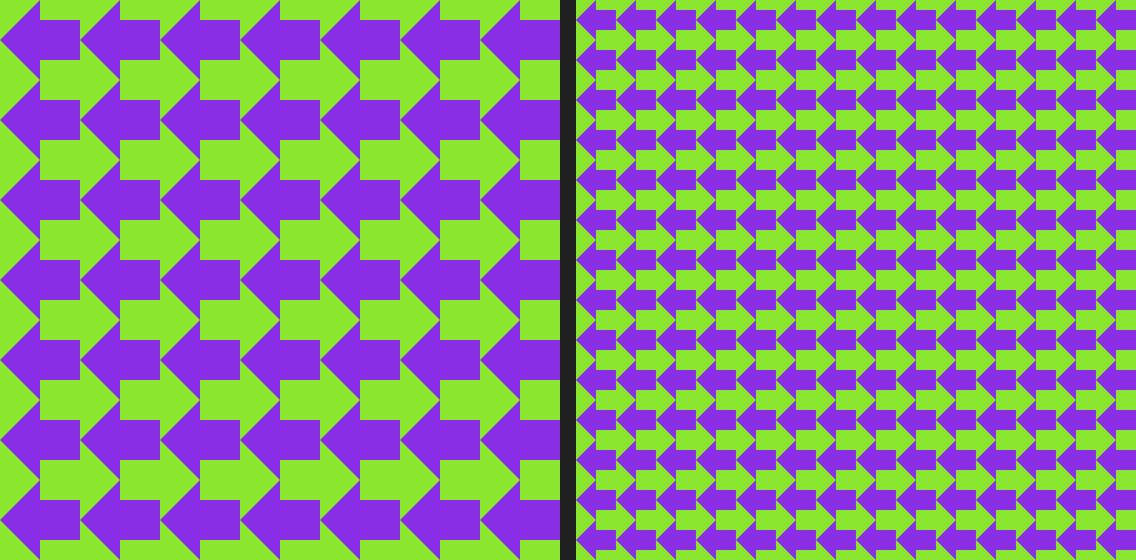
Left, the tile; right, the same tile 2 across and 2 down.
This pattern is drawn by a WebGL 2 fragment shader. Its source:

```glsl
#version 300 es
precision highp float;
// Interlocking arrows: a square grid of violet arrows pointing left, whose
// gaps form equal green arrows pointing right. Each arrow is the union of a
// triangle and a box distance; neighbouring cells are joined so it tiles.

#define REPEATS 7.0
#define HEAD_LENGTH 0.5
#define SHAFT_HALF_WIDTH 0.25
#define ARROW_COLOR vec3(0.54, 0.18, 0.90)
#define GAP_COLOR vec3(0.54, 0.90, 0.18)

uniform vec2 u_resolution;
out vec4 fragColor;

// Signed distance to a left-pointing arrow, tip at the origin, length 1.
float arrowDistance(vec2 p) {
    p.y = abs(p.y);
    float head = max(p.x - HEAD_LENGTH, (p.y - p.x) * inversesqrt(2.0));
    // The shaft starts inside the head, so the join leaves no inner edge.
    float shaftStart = 0.6 * HEAD_LENGTH;
    float shaft = max(max(shaftStart - p.x, p.x - 1.0), p.y - SHAFT_HALF_WIDTH);
    return min(head, shaft);
}

// Nearest arrow among this cell and its neighbours.
float gridDistance(vec2 cell) {
    float nearest = 1.0;
    for (int j = -1; j <= 1; j++) {
        for (int i = -1; i <= 1; i++) {
            vec2 tip = vec2(float(i), float(j) + 0.5);
            nearest = min(nearest, arrowDistance(cell - tip));
        }
    }
    return nearest;
}

void main() {
    vec2 uv = gl_FragCoord.xy / u_resolution;
    float pixel = REPEATS / min(u_resolution.x, u_resolution.y);

    // One-pixel edge smoothing.
    float distanceToArrow = gridDistance(fract(uv * REPEATS));
    float coverage = clamp(0.5 - distanceToArrow / pixel, 0.0, 1.0);

    fragColor = vec4(mix(GAP_COLOR, ARROW_COLOR, coverage), 1.0);
}
```
